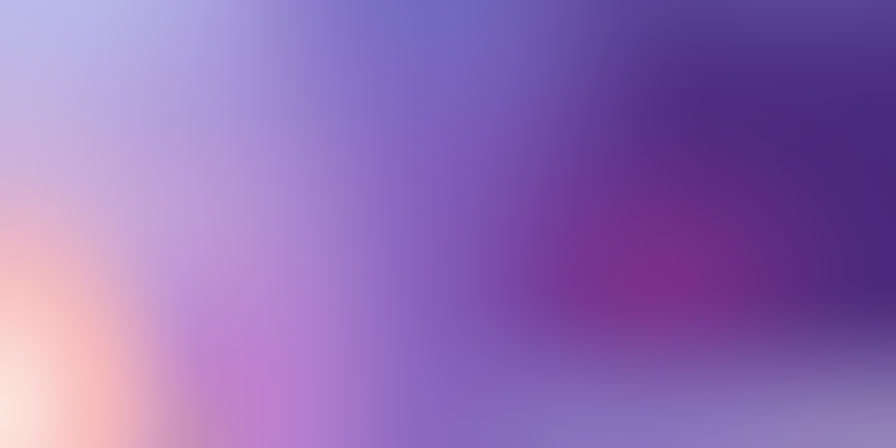
Give the GLSL for this background, as a Shadertoy shader.

```glsl
// A soft blurred backdrop: pale lilac on the left falls into deep indigo on the right.
// A horizontal ramp sets the base, then broad elliptical glows tint it:
// blue along the top, plum at right, lavender below, and a warm lower left corner.

// Gaussian falloff around a centre, with separate radii per axis.
float glow(vec2 p, vec2 centre, vec2 radii) {
    vec2 d = (p - centre) / radii;
    return exp(-dot(d, d));
}

void mainImage(out vec4 fragColor, in vec2 fragCoord) {
    // Canvas units: x runs 0 to 2, y runs 0 to 1.
    vec2 p = fragCoord / iResolution.xy * vec2(2.0, 1.0);

    // Base ramp from lilac through violet to indigo
    vec3 color = mix(vec3(0.76, 0.70, 0.88), vec3(0.66, 0.59, 0.85), smoothstep(0.0, 0.5, p.x));
    color = mix(color, vec3(0.50, 0.36, 0.73), smoothstep(0.4, 1.05, p.x));
    color = mix(color, vec3(0.28, 0.16, 0.48), smoothstep(0.95, 1.6, p.x));

    // Cool light along the top edge
    color = mix(color, vec3(0.72, 0.74, 0.93), 0.75 * glow(p, vec2(0.12, 1.06), vec2(0.42, 0.26)));
    color = mix(color, vec3(0.44, 0.45, 0.79), 0.70 * glow(p, vec2(0.98, 1.06), vec2(0.34, 0.30)));
    color = mix(color, vec3(0.38, 0.31, 0.63), 0.90 * glow(p, vec2(1.80, 1.10), vec2(0.60, 0.22)));

    // Plum glow inside the dark side
    color = mix(color, vec3(0.51, 0.19, 0.56), 0.85 * glow(p, vec2(1.47, 0.36), vec2(0.33, 0.28)));

    // Lavender haze rising from the lower right
    float haze = (1.0 - smoothstep(0.0, 0.38, p.y)) * smoothstep(0.7, 1.3, p.x);
    vec3 lavender = mix(vec3(0.54, 0.45, 0.75), vec3(0.58, 0.51, 0.73), smoothstep(1.3, 2.0, p.x));
    color = mix(color, lavender, haze);

    // Orchid band and pink fringe around the warm corner
    color = mix(color, vec3(0.76, 0.49, 0.81), 0.90 * glow(p, vec2(0.52, 0.08), vec2(0.30, 0.42)));
    color = mix(color, vec3(0.86, 0.69, 0.83), 0.70 * glow(p, vec2(0.0, 0.50), vec2(0.50, 0.22)));
    color = mix(color, vec3(0.77, 0.57, 0.68), 0.60 * glow(p, vec2(0.42, 0.0), vec2(0.12, 0.15)));

    // Rose corner with a cream core
    float cornerDistance = length((p - vec2(0.0, 0.08)) / vec2(0.85, 1.0));
    color = mix(color, vec3(0.97, 0.70, 0.71), 1.0 - smoothstep(0.22, 0.58, cornerDistance));
    color = mix(color, vec3(0.99, 0.91, 0.88), 0.90 * glow(p, vec2(0.0, 0.08), vec2(0.17, 0.26)));

    fragColor = vec4(color, 1.0);
}
```
